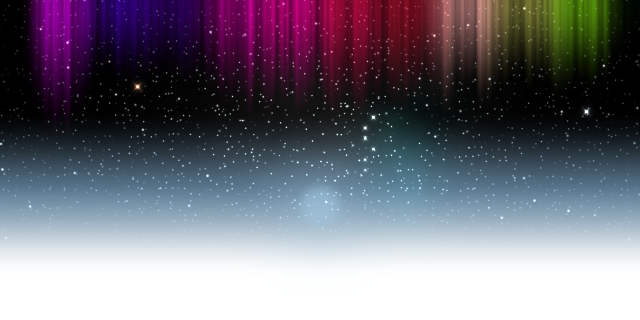
A WebGL 2 fragment shader for this background:

```glsl
#version 300 es
precision highp float;
// Starry night with a striped aurora above and a misty white horizon below.

#define STREAK_DEPTH 0.55
#define STAR_SIZE 0.0023
#define STAR_GAIN 1.0
#define HAZE_GAIN 1.0
#define GLOW_CENTER vec2(1.0, 0.357)
#define WARM_STAR vec2(0.43, 0.729)
#define WHITE_STAR vec2(1.833, 0.651)

uniform vec2 u_resolution;
out vec4 outColor;

const int STOPS = 12;

// Aurora colours from left to right, evenly spaced
const vec3 AURORA[STOPS] = vec3[STOPS](
  vec3(0.10, 0.00, 0.12), vec3(0.54, 0.00, 0.58), vec3(0.17, 0.00, 0.44),
  vec3(0.15, 0.00, 0.32), vec3(0.44, 0.00, 0.34), vec3(0.68, 0.00, 0.43),
  vec3(0.54, 0.03, 0.19), vec3(0.42, 0.04, 0.11), vec3(0.62, 0.42, 0.41),
  vec3(0.42, 0.42, 0.18), vec3(0.26, 0.44, 0.03), vec3(0.00, 0.03, 0.00));

// How far each colour hangs down from the top
const float REACH[STOPS] = float[STOPS](
  0.30, 0.43, 0.26, 0.27, 0.33, 0.37, 0.37, 0.34, 0.32, 0.28, 0.27, 0.20);

vec3 hash3(vec2 p) {
  vec3 q = fract(vec3(p.xyx) * vec3(0.1031, 0.1030, 0.0973));
  q += dot(q, q.yxz + 33.33);
  return fract((q.xxy + q.yzz) * q.zyx);
}

float gradientNoise(vec2 p) {
  vec2 cell = floor(p), f = fract(p);
  vec2 u = f * f * f * (f * (f * 6.0 - 15.0) + 10.0);
  vec4 corner;
  for (int i = 0; i < 4; i++) {
    vec2 o = vec2(i & 1, i >> 1);
    corner[i] = dot(hash3(cell + o + 57.0).xy * 2.0 - 1.0, f - o);
  }
  return mix(mix(corner.x, corner.y, u.x), mix(corner.z, corner.w, u.x), u.y);
}

float fbm(vec2 p) {
  float sum = 0.0, amp = 0.6;
  for (int i = 0; i < 4; i++) {
    sum += amp * gradientNoise(p);
    p = p * 2.03 + 11.7;
    amp *= 0.5;
  }
  return sum;
}

float blob(vec2 d, vec2 radius) {
  d /= radius;
  return exp(-dot(d, d));
}

vec3 skyColor(float y) {
  vec3 slate = vec3(0.39, 0.52, 0.62);
  vec3 sky = slate * (1.0 - smoothstep(0.34, 0.66, y));
  return mix(sky, vec3(1.0), 1.0 - smoothstep(0.13, 0.43, y));
}

vec3 aurora(vec2 p) {
  // Vertical streaks: noise that varies along x only
  float wide = gradientNoise(vec2(p.x * 17.0, 3.5));
  float thin = gradientNoise(vec2(p.x * 48.0, 8.3));
  float hair = gradientNoise(vec2(p.x * 110.0, 15.6));
  float streak = 1.0 + STREAK_DEPTH * (wide + 1.1 * thin + 0.7 * hair);

  float s = clamp(p.x * 0.5, 0.0, 0.9999) * float(STOPS - 1);
  int i = int(s);
  float k = smoothstep(0.1, 0.9, fract(s));
  vec3 tint = mix(AURORA[i], AURORA[i + 1], k);
  float reach = mix(REACH[i], REACH[i + 1], k) * (1.0 + 0.35 * wide + 0.25 * thin);
  float fade = 1.0 - smoothstep(0.0, 1.0, (1.0 - p.y) / reach);
  return tint * streak * fade * smoothstep(0.06, 0.13, p.x);
}

// One jittered star per grid cell, kept inside the cell
float starLayer(vec2 p, float size, float share, float radius) {
  vec2 cell = floor(p / size);
  vec3 h = hash3(cell + size * 1000.0);
  vec2 d = (fract(p / size) - 0.2 - 0.6 * h.xy) * size;
  float lit = smoothstep(1.0 - share, 1.0, h.z);
  return lit * blob(d, vec2(radius));
}

// Bright star with a core, a soft halo and diagonal rays
float flare(vec2 d, float r) {
  vec2 q = vec2(d.x + d.y, d.x - d.y);
  float rays = blob(q, vec2(4.5, 0.8) * r) + blob(q, vec2(0.8, 4.5) * r);
  return blob(d, vec2(1.4 * r)) + 0.4 * rays + 0.15 * blob(d, vec2(4.0 * r));
}

void main() {
  vec2 p = gl_FragCoord.xy / u_resolution * vec2(2.0, 1.0);
  float cloud = 0.8 + 0.9 * fbm(p * vec2(4.0, 5.0));
  vec3 color = skyColor(p.y) + aurora(p);

  // Grey and teal haze, then the round glow over the horizon
  color += HAZE_GAIN * cloud * vec3(0.10, 0.10, 0.095) * blob(p - vec2(1.04, 0.63), vec2(0.38, 0.20));
  color += HAZE_GAIN * cloud * vec3(0.00, 0.10, 0.10) * blob(p - vec2(1.27, 0.54), vec2(0.13, 0.17));
  vec2 g = p - GLOW_CENTER;
  color = mix(color, vec3(0.62, 0.76, 0.86), 0.3 * blob(g, vec2(0.15)));
  color = mix(color, vec3(0.65, 0.79, 0.89), 0.5 * (1.0 - smoothstep(0.03, 0.085, length(g))));

  // Scattered stars, denser in the middle of the sky
  float crowd = 0.25 + 0.75 * blob(p - vec2(1.0, 0.62), vec2(0.75, 0.25));
  float stars = crowd * starLayer(p, 0.021, 0.55, STAR_SIZE);
  stars += crowd * starLayer(p + 3.1, 0.043, 0.6, STAR_SIZE * 1.2);
  stars += starLayer(p + 7.3, 0.11, 0.5, STAR_SIZE * 1.5);

  // A short winding chain of brighter stars
  for (int i = 0; i < 6; i++) {
    float t = float(i);
    vec2 at = vec2(1.15 + 0.017 * cos(t * 2.1), 0.633 - 0.033 * t);
    stars += flare(p - at, STAR_SIZE * (1.3 - 0.12 * t));
  }
  stars += flare(p - WHITE_STAR, STAR_SIZE * 1.7);
  vec3 light = vec3(0.92, 0.97, 1.0) * stars;
  light += vec3(1.0, 0.72, 0.58) * flare(p - WARM_STAR, STAR_SIZE * 1.9);
  color += STAR_GAIN * light * smoothstep(0.2, 0.45, p.y);

  outColor = vec4(clamp(color, 0.0, 1.0), 1.0);
}
```
